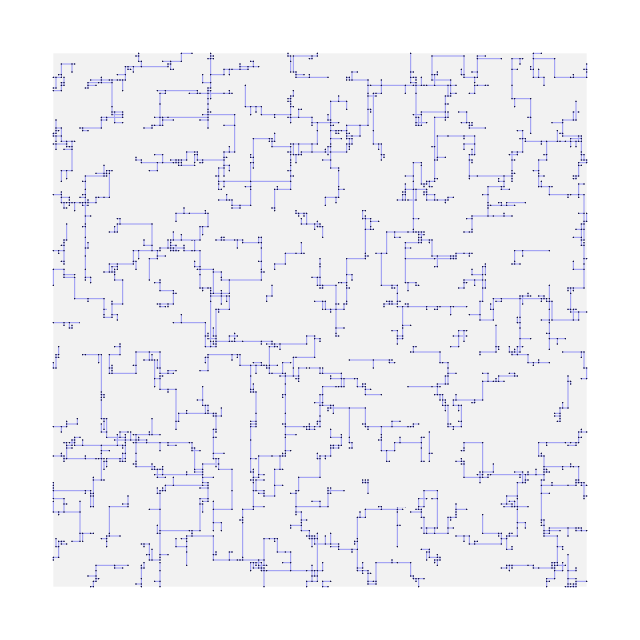
Reproduce this pattern procedurally as a Shadertoy shader.

```glsl
const vec3 PAGE_COLOR = vec3(1.0);
const vec3 PANEL_COLOR = vec3(0.949);
const vec3 WIRE_COLOR = vec3(0.0, 0.0, 0.96);
const vec3 DOT_COLOR = vec3(0.0, 0.0, 0.15);

const float MARGIN = 1.0 / 12.0;   // page border, in canvas units
const float GRID = 200.0;          // lattice steps across the panel
const float CELL = 10.0;           // lattice steps per cell
const float CELLS = GRID / CELL;
const float WIRE_WIDTH = 0.145;    // in lattice steps
const float DOT_WIDTH = 0.46;
const float LINK_CHANCE = 0.42;
const float TWIG_CHANCE = 0.75;
const float HOOK_CHANCE = 0.35;
const float TWIG_REACH = 4.0;
const float ALIGN_CHANCE = 0.4;    // nodes sharing a row or column
const float ALIGN_RUN = 4.0;       // cells per shared run

// Integer hash giving three values in 0..1
vec3 hash(vec2 cell, int salt) {
    uvec3 v = uvec3(ivec3(ivec2(cell), salt)) * 1664525u + 1013904223u;
    v.x += v.y * v.z; v.y += v.z * v.x; v.z += v.x * v.y;
    v ^= v >> 16u;
    v.x += v.y * v.z; v.y += v.z * v.x; v.z += v.x * v.y;
    return vec3(v >> 8u) / 16777216.0;
}

vec2 onPanel(vec2 p) {
    return clamp(p, 0.0, GRID);
}

// Lattice point of a cell, sometimes aligned with its neighbours
vec2 nodeOf(vec2 cell) {
    vec2 own = hash(cell, 0).xy;
    vec2 shared_ = vec2(hash(vec2(cell.x, floor(cell.y / ALIGN_RUN)), 1).x,
                        hash(vec2(floor(cell.x / ALIGN_RUN), cell.y), 2).x);
    vec2 aligned = step(hash(cell, 3).xy, vec2(ALIGN_CHANCE));
    return onPanel(floor((cell + mix(own, shared_, aligned)) * CELL));
}

// Axis-aligned wire with a dot at each end; nearest = (wire, dot) distance
void addWire(vec2 p, vec2 a, vec2 b, inout vec2 nearest) {
    vec2 outside = max(max(min(a, b) - p, p - max(a, b)), 0.0);
    nearest.x = min(nearest.x, length(outside));
    nearest.y = min(nearest.y, min(distance(p, a), distance(p, b)));
}

// Short branch square to a leg, sometimes with a bent tip
void addTwig(vec2 p, vec2 a, vec2 b, vec2 along, vec2 cell, int salt, inout vec2 nearest) {
    vec3 shape = hash(cell, salt);
    vec3 tip = hash(cell, salt + 1);
    if (shape.x > TWIG_CHANCE) return;
    vec2 side = along.yx * (shape.y < 0.5 ? -1.0 : 1.0);
    vec2 base = round(mix(a, b, shape.z));
    vec2 end = onPanel(base + side * (1.0 + floor(TWIG_REACH * tip.x * tip.x)));
    addWire(p, base, end, nearest);
    if (tip.y < HOOK_CHANCE) {
        float reach = 1.0 + floor(3.0 * fract(tip.z * 2.0));
        addWire(p, end, onPanel(end + along * (tip.z < 0.5 ? -reach : reach)), nearest);
    }
}

// Stepped link from a cell to its neighbour, with a twig on each leg
void addLink(vec2 p, vec2 cell, vec2 along, int salt, inout vec2 nearest) {
    vec3 pick = hash(cell, salt);
    float across = dot(cell, along.yx);
    float start = dot(cell, along);
    if (pick.x > LINK_CHANCE || across < 0.0 || across >= CELLS
        || start < -1.0 || start >= CELLS) return;
    vec2 a = nodeOf(cell);
    vec2 b = nodeOf(cell + along);
    vec2 middle = round(mix(a, b, pick.y));
    vec2 bendA = mix(a, middle, along);
    vec2 bendB = mix(b, middle, along);
    addWire(p, a, bendA, nearest);
    addWire(p, bendA, bendB, nearest);
    addWire(p, bendB, b, nearest);
    addTwig(p, a, bendA, along, cell, salt + 1, nearest);
    addTwig(p, bendA, bendB, along.yx, cell, salt + 3, nearest);
    addTwig(p, bendB, b, along, cell, salt + 5, nearest);
}

// Coverage of a stroke that fades rather than vanishes below a pixel
float strokeInk(float dist, float width, float pixel) {
    float spread = max(width, pixel);
    return clamp((0.5 * (spread + pixel) - dist) / pixel, 0.0, 1.0) * width / spread;
}

void mainImage(out vec4 fragColor, in vec2 fragCoord) {
    float canvas = min(iResolution.x, iResolution.y);
    vec2 uv = (fragCoord - 0.5 * iResolution.xy) / canvas;
    float scale = GRID / (1.0 - 2.0 * MARGIN);
    float pixel = scale / canvas;
    vec2 p = uv * scale + 0.5 * GRID;

    // Panel on the page
    vec2 inset = 0.5 * GRID - abs(p - 0.5 * GRID);
    vec2 cover = clamp(inset / pixel + 0.5, 0.0, 1.0);
    vec3 color = mix(PAGE_COLOR, PANEL_COLOR, cover.x * cover.y);

    // Wires of the surrounding cells
    vec2 nearest = vec2(GRID);
    vec2 home = floor(p / CELL);
    for (int y = -1; y <= 1; y++) {
        for (int x = -1; x <= 1; x++) {
            vec2 cell = home + vec2(x, y);
            addLink(p, cell, vec2(1.0, 0.0), 10, nearest);
            addLink(p, cell, vec2(0.0, 1.0), 20, nearest);
        }
    }
    color = mix(color, WIRE_COLOR, strokeInk(nearest.x, WIRE_WIDTH, pixel));
    color = mix(color, DOT_COLOR, strokeInk(nearest.y, DOT_WIDTH, pixel));
    fragColor = vec4(color, 1.0);
}
```
